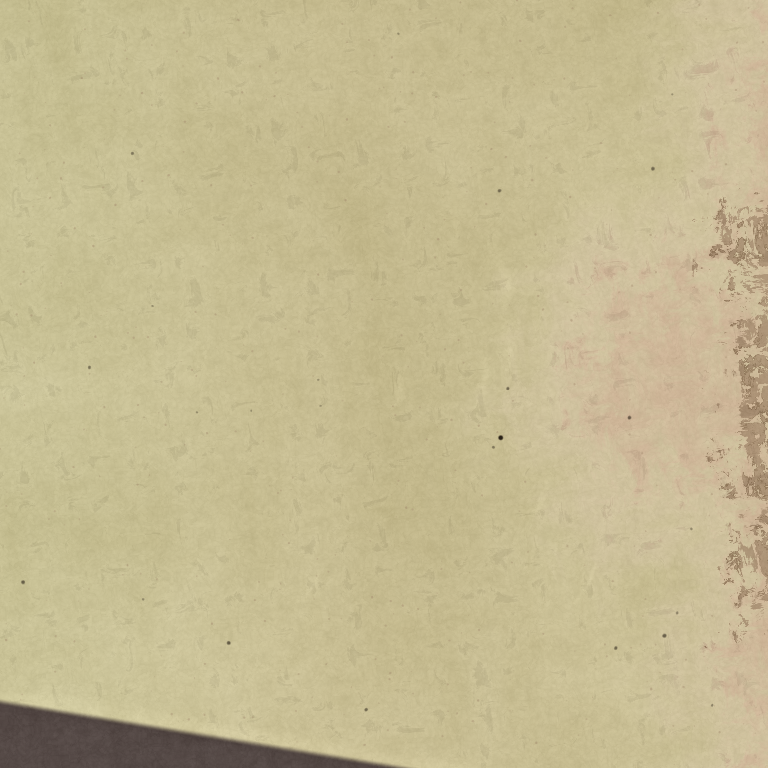
Reproduce this texture procedurally as a WebGL 1 fragment shader.

```glsl
precision highp float;
uniform vec2 u_resolution;

#define TAN vec3(0.760, 0.718, 0.545)
#define CREAM vec3(0.808, 0.768, 0.607)
#define HALO vec3(0.820, 0.764, 0.630)
#define PINK vec3(0.803, 0.706, 0.590)
#define BROWN vec3(0.630, 0.530, 0.420)
#define SHADOW vec3(0.330, 0.285, 0.272)
#define INK vec3(0.160, 0.130, 0.090)
#define GRAIN_SCALE 210.0
#define GRAIN_DEPTH 0.040
#define FLAKE_SCALE 34.0
#define WISPS 8

vec2 hash2(vec2 p) {
  vec3 q = fract(p.xyx * vec3(0.1031, 0.1030, 0.0973));
  q += dot(q, q.yzx + 33.33);
  return fract((q.xx + q.yz) * q.zy);
}

// Layered, warped sines, roughly -1 to 1
float clouds(vec2 p) {
  float sum = 0.0, amp = 0.5;
  for (int i = 0; i < 6; i++) {
    p = mat2(0.8, 0.6, -0.6, 0.8) * p * 1.9 + 2.7;
    p += 0.7 * sin(p.yx * 1.3 + 1.1);
    sum += amp * sin(p.x) * sin(p.y);
    amp *= 0.62;
  }
  return sum;
}

// Distance to the nearest scattered point, and that point's random id
vec2 cellular(vec2 p) {
  vec2 cell = floor(p), nearest = vec2(9.0, 0.0);
  for (int y = -1; y <= 1; y++) {
    for (int x = -1; x <= 1; x++) {
      vec2 c = cell + vec2(float(x), float(y));
      float d = length(c + hash2(c) - p);
      if (d < nearest.x) nearest = vec2(d, hash2(c + 71.0).x);
    }
  }
  return nearest;
}

// Sparse soft dots: share of cells filled, radius in cells
float specks(vec2 uv, float scale, float share, float radius) {
  vec2 c = cellular(uv * scale);
  float variety = fract(c.y * 57.0);
  float r = radius * (0.6 + 0.8 * variety);
  float soft = scale / u_resolution.y;
  float dotted = 1.0 - smoothstep(0.3 * r, r + 0.5 * soft, c.x);
  return step(1.0 - share, c.y) * dotted * (0.4 + 0.6 * variety);
}

// Faint pale creases
float wisps(vec2 uv) {
  float sum = 0.0;
  for (int i = 0; i < WISPS; i++) {
    vec2 seed = hash2(vec2(float(i) * 7.0 + 3.0, 19.0));
    vec2 q = uv - vec2(0.4 + 0.4 * seed.x, 0.2 + 0.6 * seed.y);
    q.x += (seed.y - 0.6) * q.y + 6.0 * q.y * q.y;
    q /= vec2(0.003 + 0.005 * seed.y, 0.015 + 0.02 * seed.x);
    sum += exp(-dot(q, q));
  }
  return sum;
}

void main() {
  vec2 uv = gl_FragCoord.xy / u_resolution;
  float pixel = 1.0 / u_resolution.y;
  float blotch = clouds(uv * 13.0);
  float mottle = clouds(uv * 47.0 + 4.0);
  vec2 ragged = vec2(clouds(uv * 31.0 + 8.0), clouds(uv * 29.0 + 2.0));

  // Fibre grain, its cells broken up by warping
  vec2 fibre = cellular(uv * GRAIN_SCALE + 1.5 * ragged);
  float grain = 0.7 * (0.5 - fibre.x) + 0.5 * (fibre.y - 0.5) + 0.45 * mottle;

  // Aged paper, greener at the left and paler near the bottom
  float pale = 0.32 + 0.62 * clouds(uv * 2.2 + 1.3) + 0.34 * blotch;
  pale += 0.42 * (1.0 - smoothstep(0.05, 0.35, uv.y));
  pale += 0.22 * (1.0 - smoothstep(0.0, 0.35, uv.x));
  vec3 color = mix(TAN, CREAM, clamp(pale, -0.2, 1.15));
  color += vec3(-0.008, 0.005, -0.002) * (1.0 - smoothstep(0.0, 0.5, uv.x));
  color += 0.03 * wisps(uv + 0.003 * ragged);

  // Pink stain: a blob joined to a strip along the right side
  float blob = 0.13 - length((uv - vec2(0.88, 0.50)) * vec2(1.0, 0.85));
  float strip = uv.x - 0.94 - 0.13 * pow(abs(uv.y - 0.45), 2.0);
  float stain = max(blob, strip) + 0.05 * blotch + 0.04 * ragged.x;
  color = mix(color, HALO, 0.85 * smoothstep(-0.14, 0.01, stain));
  float pinkness = smoothstep(-0.015, 0.04, stain + 0.05 * mottle);
  color = mix(color, PINK, pinkness * clamp(0.72 + 0.7 * ragged.y, 0.1, 1.0));

  // Crumbling brown flakes with broken darker rims
  float band = smoothstep(0.90, 0.97, uv.x) * smoothstep(0.14, 0.26, uv.y)
             * (1.0 - smoothstep(0.66, 0.78, uv.y));
  float crumb = 0.42 - cellular(uv * FLAKE_SCALE + 1.3 * ragged).x;
  float crust = crumb + 0.55 * clouds(uv * 9.0 + 5.0) + 0.35 * mottle;
  crust += 0.45 * (band - 1.0);
  float flake = step(0.001, band) * smoothstep(0.02, 0.22, crust);
  float rim = flake * (1.0 - smoothstep(0.14, 0.34, crust));
  color = mix(color, BROWN, 0.75 * flake);
  color -= 0.13 * rim * smoothstep(-0.1, 0.3, ragged.x);

  // Worn smudges, grain and scattered specks
  color -= vec3(0.05, 0.05, 0.045) * smoothstep(0.35, 0.75, mottle + 0.4 * blotch);
  color += GRAIN_DEPTH * grain;
  vec2 bent = uv + 0.0015 * ragged;
  color = mix(color, BROWN, 0.45 * specks(bent, 75.0, 0.07, 0.10));
  color = mix(color, INK, 0.65 * specks(bent + 5.0, 24.0, 0.035, 0.055));
  float ink_edge = length(uv - vec2(0.652, 0.430)) - 0.0028;
  color = mix(color, INK, 1.0 - smoothstep(-pixel, 1.2 * pixel, ink_edge));

  // Slanted lower edge: bright lip above a dark corner
  float height = uv.y - 0.086 + 0.165 * uv.x;
  color += 0.03 * exp(-pow((height - 0.009) / 0.010, 2.0));
  vec3 corner = SHADOW + 0.04 * grain + 0.012 * blotch;
  corner -= 0.04 * exp(-abs(height) / 0.008);
  color = mix(corner, color, smoothstep(-0.003 - pixel, 0.004 + pixel, height));

  gl_FragColor = vec4(color, 1.0);
}
```
